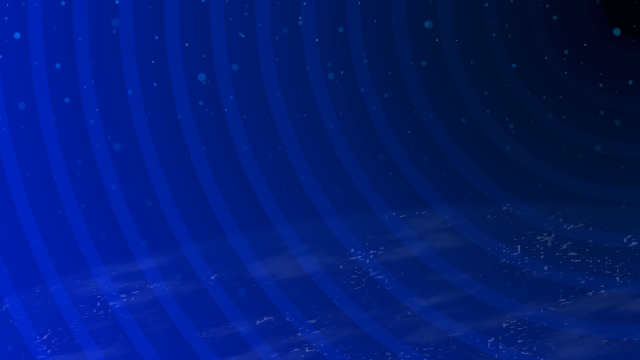
Write a WebGL 1 fragment shader that draws this background.

```glsl
precision highp float;
uniform vec2 u_resolution;

float hash(vec2 p) {
  return fract(sin(dot(p, vec2(127.1, 311.7))) * 43758.5453);
}

float noise(vec2 p) {
  vec2 i = floor(p);
  vec2 f = fract(p);
  f = f * f * (3.0 - 2.0 * f);
  return mix(mix(hash(i), hash(i + vec2(1.0, 0.0)), f.x),
             mix(hash(i + vec2(0.0, 1.0)), hash(i + vec2(1.0, 1.0)), f.x), f.y);
}

float fbm(vec2 p) {
  float sum = 0.0;
  float amp = 0.5;
  for (int i = 0; i < 4; i++) {
    sum += amp * noise(p);
    p = p * 2.1 + 7.3;
    amp *= 0.5;
  }
  return sum;
}

// One soft dot per occupied grid cell, kept inside its cell
float dots(vec2 p, float cell, float maxRadius, float density, float seed) {
  vec2 id = floor(p / cell) + seed;
  float radius = maxRadius * mix(0.35, 1.0, hash(id + 3.7));
  vec2 centre = 0.5 + 0.6 * (vec2(hash(id + 11.3), hash(id + 23.9)) - 0.5);
  float d = length((fract(p / cell) - centre) * cell);
  float lit = step(hash(id + 41.1), density) * mix(0.25, 1.0, hash(id + 57.7));
  return lit * (1.0 - smoothstep(radius * 0.55, radius * 1.2, d));
}

void main() {
  float pixel = 1.0 / u_resolution.y;
  vec2 p = gl_FragCoord.xy * pixel;
  float aspect = u_resolution.x * pixel;
  p.x *= 1.7778 / aspect;

  // Radial gradient from the dark upper right corner
  float r = length(p - vec2(1.778, 1.0));
  vec3 color = mix(vec3(0.01, 0.005, 0.09), vec3(0.0, 0.07, 0.21), smoothstep(0.0, 0.55, r));
  color = mix(color, vec3(0.0, 0.105, 0.42), smoothstep(0.4, 1.08, r));
  color = mix(color, vec3(0.0, 0.115, 0.70), smoothstep(0.85, 2.05, r));

  // Concentric bands: a bright stripe, then a dimmer one
  float spacing = 0.1264;
  float phase = fract(r / spacing);
  float edge = 1.2 * pixel / spacing;
  float bright = smoothstep(0.146 - edge, 0.146 + edge, phase)
               - smoothstep(0.46 - edge, 0.46 + edge, phase);
  float dim = smoothstep(0.46 - edge, 0.46 + edge, phase)
            - smoothstep(0.80 - edge, 0.80 + edge, phase);
  float bandGain = smoothstep(0.05, 1.4, r);
  color += bright * mix(vec3(0.0, 0.008, 0.012), vec3(0.0, 0.018, 0.075), bandGain);
  color -= dim * vec3(0.0, 0.004, 0.018) * bandGain;
  color *= 1.0 - 0.6 * (1.0 - smoothstep(0.10, 0.11, r));

  // Faint planet limb with haze below it
  float horizon = 0.443 - 0.12 * (p.x - 1.5) * (p.x - 1.5);
  float depth = horizon - p.y;
  float ground = smoothstep(-0.006, 0.025, depth);
  float haze = ground * exp(-max(depth, 0.0) * 7.0);
  color += haze * vec3(0.008, 0.025, 0.035);

  // Cloud streaks and clustered surface lights
  vec2 surface = vec2(p.x, (p.y - 0.22 * p.x) * 2.6);
  float cloud = fbm(surface * vec2(5.0, 8.0));
  color += ground * smoothstep(0.48, 0.8, cloud) * vec3(0.07, 0.06, 0.045);
  float cluster = smoothstep(0.46, 0.72, fbm(surface * 7.0 + 19.0));
  float sparks = smoothstep(0.70, 0.92, noise(surface * vec2(95.0, 80.0)));
  color += ground * cluster * sparks * vec3(0.20, 0.17, 0.13);

  // Drifting particles, brightest near the top
  float fade = mix(0.18, 1.0, smoothstep(0.45, 1.0, p.y));
  float sides = mix(0.55, 1.0, smoothstep(0.15, 0.6, abs(p.x - 0.98)));
  float large = dots(p, 0.125, 0.013, 0.42, 5.0);
  float medium = dots(p + 0.037, 0.083, 0.008, 0.45, 31.0);
  float small = dots(p + 0.019, 0.052, 0.0045, 0.38, 73.0);
  color += fade * sides * (large * vec3(0.0, 0.26, 0.30) + medium * vec3(0.02, 0.27, 0.32));
  color += fade * small * vec3(0.16, 0.27, 0.28);

  gl_FragColor = vec4(clamp(color, 0.0, 1.0), 1.0);
}
```
